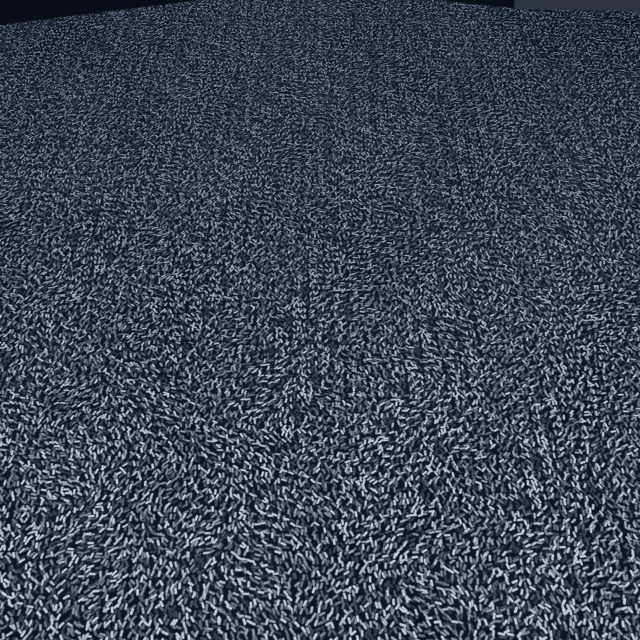
Give the GLSL for this texture, as a WebGL 1 fragment shader.

```glsl
precision highp float;
uniform vec2 u_resolution;

const vec3 SHADOW = vec3(0.04, 0.075, 0.135);
const vec3 HIGHLIGHT = vec3(0.75, 0.79, 0.87);
const vec3 WALL = vec3(0.03, 0.05, 0.09);
const vec3 PANEL = vec3(0.18, 0.205, 0.26);
const float HORIZON = 2.0;
const float TUFT_SIZE = 0.0085;

float hash(vec2 p) {
  return fract(sin(dot(p, vec2(127.1, 311.7))) * 43758.5453);
}

float valueNoise(vec2 p) {
  vec2 i = floor(p);
  vec2 f = fract(p);
  f = f * f * (3.0 - 2.0 * f);
  float low = mix(hash(i), hash(i + vec2(1.0, 0.0)), f.x);
  float high = mix(hash(i + vec2(0.0, 1.0)), hash(i + 1.0), f.x);
  return mix(low, high, f.y);
}

float capsuleDistance(vec2 p, vec2 dir, float halfLength) {
  float along = clamp(dot(p, dir), -halfLength, halfLength);
  return length(p - dir * along);
}

// Floor plane seen in perspective, measured in tufts
vec2 floorPlane(vec2 uv) {
  float depth = HORIZON - uv.y;
  return vec2((uv.x - 0.5) * HORIZON, HORIZON * HORIZON) / (depth * TUFT_SIZE);
}

// Brightest of the short yarn loops around a point
float tufts(vec2 p) {
  vec2 cell = floor(p);
  float lean = (valueNoise(p * 0.09) - 0.5) * 2.2;
  float light = 0.0;
  for (int y = -1; y <= 1; y++) {
    for (int x = -1; x <= 1; x++) {
      vec2 id = cell + vec2(float(x), float(y));
      vec2 centre = id + vec2(hash(id + 3.7), hash(id + 19.3));
      float angle = lean + (hash(id + 41.9) - 0.5) * 1.9;
      vec2 dir = vec2(sin(angle), cos(angle));
      float d = capsuleDistance(p - centre, dir, 0.42);
      float mask = 1.0 - smoothstep(0.06, 0.44, d);
      float yarn = mix(0.16, 1.05, pow(hash(id + 67.1), 1.3));
      light = max(light, mask * yarn);
    }
  }
  return light;
}

// Average four samples so the far tufts stay smooth
float smoothTufts(vec2 uv, vec2 pixel) {
  float sum = 0.0;
  for (int y = 0; y < 2; y++) {
    for (int x = 0; x < 2; x++) {
      vec2 offset = (vec2(float(x), float(y)) - 0.5) * 0.5;
      sum += tufts(floorPlane(uv + offset * pixel));
    }
  }
  return sum * 0.25;
}

// Coverage of the area above a sloping edge
float above(vec2 uv, float start, float slope, float blur) {
  return smoothstep(-blur, blur, uv.y - start - slope * uv.x);
}

vec3 carpet(vec2 uv, vec2 pixel) {
  float far = smoothstep(0.0, 1.0, uv.y);
  float light = smoothTufts(uv, pixel);
  float level = mix(0.41, 0.25, far);
  float contrast = mix(1.18, 0.65, far);
  float patches = (valueNoise(uv * 14.0) - 0.5) * 0.035;
  float tone = level + patches + contrast * (light - 0.33);

  // Faint seam in the far half
  float seam = 1.0 - smoothstep(0.0, 0.0015, abs(uv.x - 0.5));
  tone += seam * smoothstep(0.6, 0.95, uv.y) * 0.07;

  // Dim far corners
  float corner = smoothstep(0.75, 1.0, uv.y) * abs(uv.x - 0.5);
  tone -= corner * 0.1;
  return mix(SHADOW, HIGHLIGHT, clamp(tone, 0.0, 1.0));
}

void main() {
  vec2 pixel = 1.0 / u_resolution;
  vec2 uv = gl_FragCoord.xy * pixel;
  vec3 color = carpet(uv, pixel);

  // Walls beyond the floor
  float blur = 0.002;
  float leftWall = above(uv, 0.961, 0.125, blur);
  float rightWall = above(uv, 1.073, -0.107, blur);
  float panel = smoothstep(0.802, 0.806, uv.x);
  float panelArea = above(uv, 1.007, -0.025, blur) * panel;
  color = mix(color, WALL, max(leftWall, rightWall * (1.0 - panel)));
  color = mix(color, PANEL, panelArea);

  gl_FragColor = vec4(color, 1.0);
}
```
